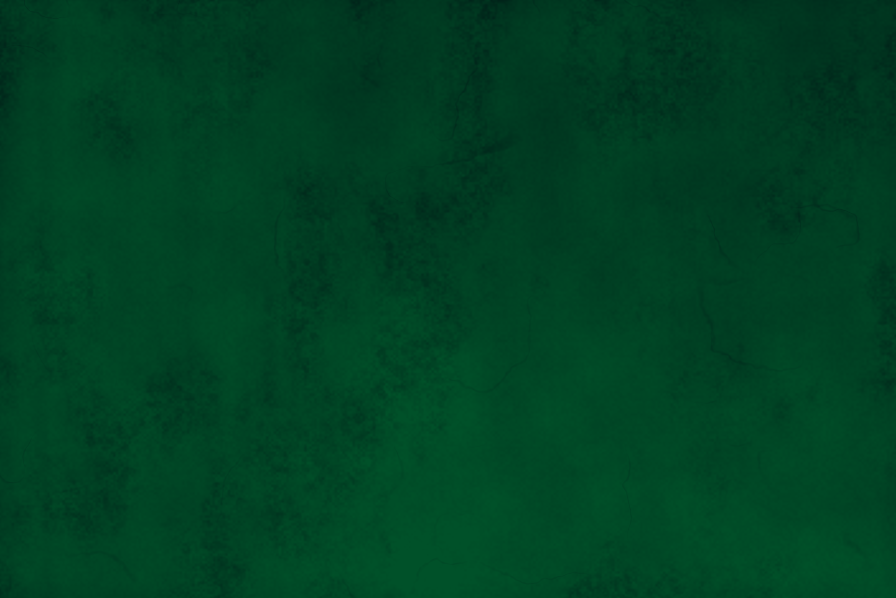
Reproduce this texture procedurally as a WebGL 1 fragment shader.

```glsl
precision highp float;
// Dark green plastered wall with soft clouds, trowel streaks, rough patches and hairline cracks.
uniform vec2 u_resolution;

const vec3 DEEP_GREEN = vec3(0.0, 0.195, 0.118);
const vec3 LIT_GREEN = vec3(0.0, 0.300, 0.154);

float hash(vec2 cell) {
  return fract(sin(dot(cell, vec2(127.1, 311.7))) * 43758.5453);
}

float noise(vec2 p) {
  vec2 cell = floor(p);
  vec2 f = fract(p);
  vec2 w = f * f * (3.0 - 2.0 * f);
  float low = mix(hash(cell), hash(cell + vec2(1.0, 0.0)), w.x);
  float high = mix(hash(cell + vec2(0.0, 1.0)), hash(cell + vec2(1.0, 1.0)), w.x);
  return mix(low, high, w.y);
}

float fbm(vec2 p) {
  float sum = 0.0;
  float amplitude = 0.5;
  for (int i = 0; i < 5; i++) {
    sum += amplitude * noise(p);
    p = mat2(1.6, 1.2, -1.2, 1.6) * p + 17.3;
    amplitude *= 0.5;
  }
  return sum / 0.97;
}

// Broad light: bright low centre, dark top
float wallLight(vec2 p) {
  vec2 offset = p - vec2(0.62, 0.2);
  float glow = exp(-4.0 * dot(offset, offset));
  return 0.86 - 0.48 * p.y - 0.09 * p.x + 0.25 * glow;
}

// Vertical trowel marks, strongest at the left
float streaks(vec2 p) {
  float bend = 0.05 * noise(p * 3.0);
  float broad = noise(vec2((p.x + bend) * 15.0, p.y * 2.2));
  float fine = noise(vec2((p.x + bend) * 48.0, p.y * 3.5) + 31.0);
  float fade = 1.0 - 0.7 * smoothstep(0.2, 0.9, p.x);
  return fade * (0.65 * broad + 0.35 * fine - 0.5);
}

// Pitted areas with ragged upright outlines, as coverage from 0 to 1
float roughness(vec2 p) {
  float upright = fbm(p * vec2(10.0, 6.0) + 5.0);
  float ragged = 0.16 * (fbm(p * 38.0 + 60.0) - 0.5);
  return smoothstep(0.47, 0.76, upright + ragged + 0.06 * (p.y - 0.5));
}

// Thin broken lines along one level of a warped noise field
float cracks(vec2 p, float scale, float width) {
  vec2 warp = 0.09 * vec2(fbm(p * 9.0), fbm(p * 9.0 + 40.0));
  float level = abs(noise((p + warp) * scale) - 0.5);
  float area = smoothstep(0.6, 0.74, fbm(p * 5.0 + scale));
  return area * (1.0 - smoothstep(0.0, width * scale, level));
}

void main() {
  vec2 p = gl_FragCoord.xy / u_resolution.y;
  float aspect = u_resolution.x / u_resolution.y;

  float tone = wallLight(p);
  tone += 0.85 * (fbm(p * 3.0 + 8.0) - 0.5);
  tone += 0.45 * (fbm(p * 13.0 + 23.0) - 0.5);
  tone += 0.36 * streaks(p);

  // Fine grain everywhere, stronger and darker on rough patches
  float rough = roughness(p);
  float grain = 0.6 * noise(p * 235.0) + 0.4 * noise(p * 130.0 + 12.0);
  tone += (0.26 + 0.45 * rough) * (grain - 0.5);
  tone -= rough * (0.2 + 0.25 * smoothstep(0.45, 0.8, noise(p * 80.0 + 4.0)));

  tone -= 0.25 * cracks(p, 6.0, 0.0025);
  tone -= 0.3 * cracks(p + 3.0, 15.0, 0.0025);

  // Slight shade along the borders
  vec2 margin = min(p, vec2(aspect, 1.0) - p);
  tone -= 0.14 * (1.0 - smoothstep(0.0, 0.04, min(margin.x, margin.y)));

  vec3 color = mix(DEEP_GREEN, LIT_GREEN, clamp(tone, -0.7, 1.15));
  gl_FragColor = vec4(color, 1.0);
}
```
